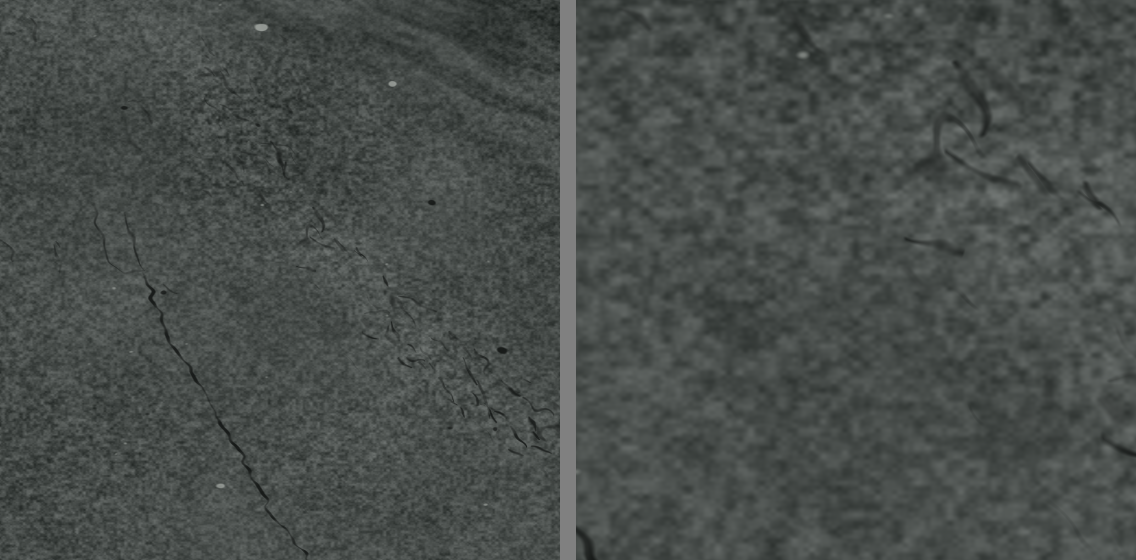
Left, the full canvas; right, a detail of the centre.
This texture is drawn by a Shadertoy shader. Its source:

```glsl
// Dark grey weathered rock with fine grain, a long crack, a fractured belt and pale specks.

const vec3 ROCK = vec3(0.277, 0.297, 0.287);
const vec3 CRACK_DARK = vec3(0.07, 0.08, 0.075);
const vec3 SPECK_PALE = vec3(0.66, 0.68, 0.66);
const vec2 GRAIN_CELLS = vec2(160.0, 200.0);
const float GRAIN_CONTRAST = 0.138;
const float MOTTLE_CONTRAST = 0.10;
const float STREAK_CONTRAST = 0.30;
const float VEIN_DEPTH = 0.50;
const float CRACK_WIDTH = 0.0016;
const float EDGE = 0.0024;
const vec2 FORK = vec2(0.255, 0.512);
const vec2 BELT_START = vec2(0.32, 0.90);
const vec2 BELT_END = vec2(0.97, 0.23);
const float BELT_BOW = 0.085;
const int BELT_CRACKS = 46;
const int FAINT_CRACKS = 24;
const int SPECKS = 18;
const int PITS = 8;

float hash(vec2 p) {
    vec3 q = fract(p.xyx * 0.1031);
    q += dot(q, q.yzx + 33.33);
    return fract((q.x + q.y) * q.z);
}

vec2 hash2(vec2 p) {
    return vec2(hash(p), hash(p + 71.7));
}

float noise(vec2 p) {
    vec2 i = floor(p), f = fract(p);
    f = f * f * (3.0 - 2.0 * f);
    vec2 e = vec2(0.0, 1.0);
    return mix(mix(hash(i), hash(i + e.yx), f.x),
               mix(hash(i + e), hash(i + e.yy), f.x), f.y);
}

float fbm(vec2 p) {
    return 0.55 * noise(p) + 0.28 * noise(p * 2.1 + 17.0) + 0.17 * noise(p * 4.3 + 41.0);
}

// Soft coverage of a shape from its signed distance.
float cover(float d) {
    float e = max(EDGE, 0.8 / iResolution.y);
    return 1.0 - smoothstep(-e * 0.5, e, d);
}

// Tapered line from a to b.
float crackLine(vec2 p, vec2 a, vec2 b, float width) {
    vec2 ab = b - a;
    float t = clamp(dot(p - a, ab) / dot(ab, ab), 0.0, 1.0);
    return cover(length(p - a - ab * t) - width * (1.0 - 0.6 * abs(2.0 * t - 1.0)));
}

float beltHeight(float t) {
    return mix(BELT_START.y, BELT_END.y, t) - BELT_BOW * sin(3.14159 * t);
}

// Long crack running from the fork to the bottom edge, with two branches above.
float mainCrack(vec2 p, vec2 warped, float breakup) {
    float drop = FORK.y - p.y;
    float x = FORK.x + 0.57 * drop - 0.015 * sin(drop * 6.2);
    x += 0.022 * (noise(vec2(p.y * 22.0, 3.0)) - 0.5) + 0.014 * (noise(vec2(p.y * 75.0, 8.0)) - 0.5);
    float trunk = cover(abs(p.x - x) * 0.87 - CRACK_WIDTH * (0.4 + 1.2 * breakup));
    trunk *= smoothstep(-0.01, 0.01, drop) * (0.5 + 0.5 * breakup);
    vec2 bend = FORK + vec2(-0.045, 0.008);
    float branch = crackLine(warped, FORK, FORK + vec2(-0.037, 0.11), CRACK_WIDTH);
    branch = max(branch, crackLine(warped, FORK, bend, CRACK_WIDTH));
    branch = max(branch, crackLine(warped, bend, bend + vec2(-0.05, 0.12), CRACK_WIDTH));
    return max(trunk, branch * (0.35 + 0.35 * breakup));
}

// Short broken cracks: dense along the belt, faint on the left.
float shortCracks(vec2 p, float breakup) {
    float ink = 0.0;
    for (int i = 0; i < BELT_CRACKS + FAINT_CRACKS; i++) {
        vec2 id = vec2(float(i) * 3.0, 5.0);
        vec2 r = hash2(id), s = hash2(id + 200.0);
        bool onBelt = i < BELT_CRACKS;
        float t = onBelt ? sqrt((float(i) + r.x) / float(BELT_CRACKS)) : r.x;
        vec2 c = onBelt ? vec2(mix(BELT_START.x, BELT_END.x, t), beltHeight(t) + 0.15 * (r.y - 0.5))
                        : vec2(0.52 * r.x, 0.45 + 0.5 * r.y);
        float angle = -mix(0.15, 1.35, s.x);
        vec2 arm = vec2(cos(angle), sin(angle)) * mix(0.010, 0.036, s.y * s.y);
        float depth = onBelt ? mix(0.45, 1.0, hash(id + 300.0)) : 0.45;
        ink = max(ink, depth * crackLine(p, c - arm, c + arm, CRACK_WIDTH * mix(0.8, 1.6, s.x)));
    }
    return ink * (0.45 + 0.55 * breakup);
}

// Scattered small ovals, mostly tiny.
float dots(vec2 p, int count, float seed, float small, float large) {
    float ink = 0.0;
    for (int i = 0; i < count; i++) {
        vec2 id = vec2(float(i) * 3.0, seed);
        float k = hash(id + 90.0);
        vec2 d = (p - hash2(id)) * vec2(0.75, 1.1);
        ink = max(ink, mix(0.4, 1.0, k) * cover(length(d) - mix(small, large, pow(k, 5.0))));
    }
    return ink;
}

void mainImage(out vec4 fragColor, in vec2 fragCoord) {
    vec2 p = fragCoord / iResolution.y;
    vec2 wobble = vec2(noise(p * 45.0), noise(p * 45.0 + 19.0)) - 0.5;
    vec2 warped = p + 0.018 * wobble;
    float breakup = smoothstep(0.2, 0.7, noise(p * 60.0 + 7.0));

    // Regions: fractured belt and streaked upper right.
    float t = (p.x - BELT_START.x) / (BELT_END.x - BELT_START.x);
    float off = (p.y - beltHeight(clamp(t, 0.0, 1.0))) * 0.7;
    float belt = exp(-off * off / 0.0045) * smoothstep(-0.15, 0.1, t);
    float streaked = smoothstep(-0.10, 0.10, p.y - 0.96 + 0.5 * (p.x - 0.45));

    // Grain and broad mottling.
    float grain = noise(p * GRAIN_CELLS) - 0.5;
    grain += 0.55 * (noise(p * GRAIN_CELLS * 0.5 + 31.0) - 0.5);
    grain += 0.45 * (noise(p * GRAIN_CELLS * 1.9 + 57.0) - 0.5);
    float rough = mix(0.75, 1.15, noise(p * 5.0 + 11.0)) + 0.15 * belt - 0.3 * streaked;
    float tone = GRAIN_CONTRAST * rough * grain + MOTTLE_CONTRAST * (fbm(p * 4.0 + 2.0) - 0.5);
    tone += 0.028 * belt - 0.035 * (1.0 - smoothstep(0.0, 0.3, length(p)));

    // Streaks falling to the right.
    vec2 along = mat2(0.91, 0.41, -0.41, 0.91) * p;
    along = vec2(0.91 * p.x - 0.41 * p.y, 0.41 * p.x + 0.91 * p.y);
    along.y += 0.025 * (noise(p * 9.0) - 0.5);
    float streak = fbm(along * vec2(5.0, 34.0) + 13.0) - 0.54;
    tone += STREAK_CONTRAST * streaked * min(streak, 0.07);

    // Broken hairline veins, strongest in the belt.
    vec2 slant = vec2(0.6 * p.x - 0.8 * p.y, 0.8 * p.x + 0.6 * p.y) + 0.012 * wobble;
    float vein = 1.0 - smoothstep(0.02, 0.11, abs(noise(slant * vec2(24.0, 50.0)) - 0.5));
    vein *= smoothstep(0.50, 0.70, noise(p * 26.0 + 3.0)) * breakup;
    vein *= VEIN_DEPTH * (0.22 + 0.78 * belt) * (1.0 - 0.6 * streaked);

    vec3 color = ROCK + tone;
    float ink = max(mainCrack(p, warped, breakup), shortCracks(warped, breakup));
    ink = max(max(ink, vein), dots(p + 0.008 * wobble, PITS, 23.0, 0.002, 0.006));
    color = mix(color, CRACK_DARK, 0.88 * ink);
    color = mix(color, SPECK_PALE, 0.8 * dots(p + 0.006 * wobble, SPECKS, 47.0, 0.001, 0.008));
    fragColor = vec4(clamp(color, 0.0, 1.0), 1.0);
}
```
